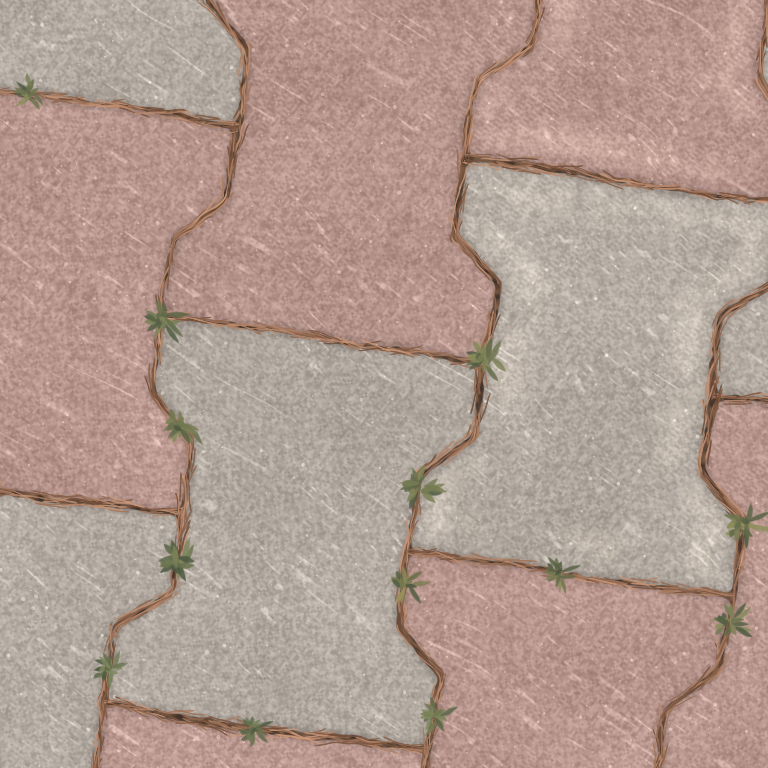
Write a three.js fragment shader that draws this texture.

```glsl
#define TILT 0.145
#define CENTRE vec2(0.384, 0.306)
#define PITCH 0.362
#define HEIGHT 0.515
#define NOTCH 0.032
#define RAMP 0.028
#define JOINT 0.0042
#define SOFT 0.0013
#define TUFT_STEP 0.165
#define TUFT_SIZE 0.031
#define GREY vec3(0.702, 0.667, 0.632)
#define PINK vec3(0.712, 0.580, 0.546)

varying vec2 vUv;

float hash(vec2 p) { return fract(sin(dot(p, vec2(127.1, 311.7))) * 43758.5453); }

float noise(vec2 p) {
  vec2 i = floor(p), f = fract(p);
  f = f * f * (3.0 - 2.0 * f);
  return mix(mix(hash(i), hash(i + vec2(1.0, 0.0)), f.x),
             mix(hash(i + vec2(0.0, 1.0)), hash(i + 1.0), f.x), f.y);
}

float fbm(vec2 p) {
  return 0.55 * noise(p) + 0.3 * noise(p * 2.1 + 7.1) + 0.15 * noise(p * 4.3 + 3.7);
}

// Notched side between columns k and k + 1
float ramp(float y) {
  return (abs(fract(y / HEIGHT + 0.5) - 0.5) * HEIGHT - HEIGHT * 0.25) / RAMP;
}

float side(float k, float y) {
  float r = ramp(y);
  float bend = r / pow(1.0 + pow(abs(r), 6.0), 1.0 / 6.0);
  return (k + 0.5) * PITCH + (1.0 - 2.0 * mod(k, 2.0)) * NOTCH * bend;
}

// Loose dry needles scattered along a joint
vec3 needles(vec3 color, float along, float across, float spread, float seed) {
  for (int i = 0; i < 14; i++) {
    float f = float(i);
    float x = along / (0.032 + 0.0015 * f) + f * 0.37;
    vec2 key = vec2(floor(x), seed * 17.0 + f);
    float t = fract(x) - 0.5, h = hash(key + 31.7) - 0.5;
    float shift = (hash(key) + hash(key + 2.6) - 1.0) * spread + h * 0.026 * t + 0.008 * h * t * t;
    float mask = 1.0 - smoothstep(0.0003, 0.0004 + SOFT, abs(across - shift));
    mask *= (1.0 - smoothstep(0.36, 0.48, abs(t))) * step(0.42, hash(key + 5.3));
    vec3 straw = mix(vec3(0.43, 0.29, 0.21), vec3(0.80, 0.60, 0.48), hash(key + 12.9));
    color = mix(color, straw, mask * 0.85);
  }
  return color;
}

// Ragged weed made of thin leaves fanned around a point
vec3 tuft(vec3 color, vec2 p, float size, vec2 key) {
  vec3 light = mix(vec3(0.46, 0.52, 0.37), vec3(0.62, 0.59, 0.36), hash(key + 3.3));
  for (int i = 0; i < 18; i++) {
    float h = hash(key + float(i) * 1.7), g = hash(key + float(i) * 2.9 + 0.4);
    float angle = 6.2832 * h;
    vec2 dir = vec2(cos(angle), sin(angle));
    vec2 q = p - size * 0.5 * (vec2(g, fract(g * 9.7)) - 0.5);
    float t = dot(q, dir) / (size * (0.35 + 0.65 * g));
    float leaf = abs(dot(q, vec2(-dir.y, dir.x))) - size * 0.42 * t * (1.0 - t);
    float mask = (1.0 - smoothstep(-SOFT, SOFT, leaf)) * step(0.0, t) * step(t, 1.0);
    color = mix(color, mix(vec3(0.29, 0.34, 0.25), light, fract(h * 13.0)), mask * 0.85);
  }
  return color;
}

void main() {
  // Tilted paving frame with slightly uneven edges
  vec2 p = vUv - CENTRE;
  float c = cos(TILT), s = sin(TILT);
  vec2 q = vec2(c * p.x - s * p.y, s * p.x + c * p.y);
  q += 0.008 * (vec2(noise(vUv * 13.0), noise(vUv * 13.0 + 40.0)) - 0.5);
  q += 0.003 * (vec2(noise(vUv * 60.0), noise(vUv * 60.0 + 9.0)) - 0.5);
  // Stone index and distance to its joints
  float k = floor(q.x / PITCH);
  float dSide = q.x - side(k, q.y);
  float column = k + step(0.0, dSide);
  dSide *= mix(0.69, 1.0, smoothstep(0.8, 1.2, abs(ramp(q.y))));
  float y = q.y / HEIGHT - 0.5 * mod(column, 2.0);
  vec2 stone = vec2(column, floor(y + 0.5));
  float dEnd = (fract(y) - 0.5) * HEIGHT;
  float blend = max(0.014 - abs(abs(dSide) - abs(dEnd)), 0.0);
  float d = min(abs(dSide), abs(dEnd)) - blend * blend / 0.056;
  // Stone colour, mottling and grain
  float isPink = mod(floor(column * 0.5) + stone.y, 2.0);
  vec3 color = mix(GREY, PINK, isPink) * (0.985 + 0.03 * hash(stone));
  color += 0.07 * (fbm(vUv * 9.0 + stone * 3.0) - 0.5);
  vec2 turned = vec2(dot(vUv, vec2(0.8, -0.6)), dot(vUv, vec2(0.6, 0.8)));
  color += 0.14 * (noise(turned * 330.0) - 0.5) + 0.07 * (noise(turned * 155.0) - 0.5);
  // Pale scratches and grit
  vec2 scratch = turned * vec2(38.0, 200.0) + 5.0 * noise(vUv * 11.0);
  color += 0.12 * smoothstep(0.74, 0.95, noise(scratch)) * smoothstep(0.3, 0.6, noise(vUv * 24.0));
  vec2 cell = floor(turned * 70.0);
  vec2 grit = fract(turned * 70.0) - 0.2 - 0.6 * vec2(hash(cell), hash(cell + 8.0));
  float gritSize = 0.02 + 0.13 * pow(hash(cell + 21.0), 4.0);
  color += 0.14 * (1.0 - smoothstep(gritSize, gritSize + 0.08, length(grit))) * step(0.84, hash(cell + 4.0));
  // Worn pale rim and shaded edge
  float worn = mix(0.1, 1.0, step(abs(mod(column, 3.0) - 1.0), 0.5) * step(-0.5, stone.y));
  float rim = smoothstep(0.008, 0.035, d) * (1.0 - smoothstep(0.035, 0.075, d));
  color += vec3(0.09, 0.085, 0.075) * worn * rim * smoothstep(0.3, 0.7, fbm(vUv * 22.0));
  color *= 1.0 - 0.13 * (1.0 - smoothstep(0.002, 0.014, d));
  // Joint soil and needles
  float litter = noise(q * 8.0);
  float width = JOINT * (0.35 + 0.75 * litter + 0.7 * (noise(vUv * 95.0) - 0.5));
  vec3 soil = vec3(0.37, 0.28, 0.22) * (0.65 + 0.7 * noise(vUv * 150.0));
  color = mix(color, soil, 1.0 - smoothstep(width - SOFT, width + SOFT, d));
  float spread = 0.004 + 0.008 * litter;
  color = needles(color, q.x, dEnd, spread, column * 5.3 + floor(y) * 2.1);
  color = needles(color, q.y, dSide, spread, k * 3.7 + 50.0);
  // Weeds on the ends and, lower down, on the sides
  vec2 endKey = vec2(column, floor(y)) + 60.0;
  float endX = (column + 0.5 * (hash(endKey) - 0.5)) * PITCH;
  if (hash(endKey + 2.0) < 0.6) color = tuft(color, vec2(q.x - endX, dEnd), TUFT_SIZE * 0.8, endKey);
  for (int i = -1; i <= 1; i++) {
    vec2 key = vec2(k, floor(q.y / TUFT_STEP) + float(i));
    float at = (key.y + 0.65 + 0.25 * (hash(key) - 0.5)) * TUFT_STEP;
    float size = TUFT_SIZE * (0.85 + 0.35 * hash(key + 6.0));
    if (at < 0.32 && hash(key + 14.0) < 0.85) color = tuft(color, q - vec2(side(k, at), at), size, key);
  }
  gl_FragColor = vec4(clamp(color, 0.0, 1.0), 1.0);
}
```
